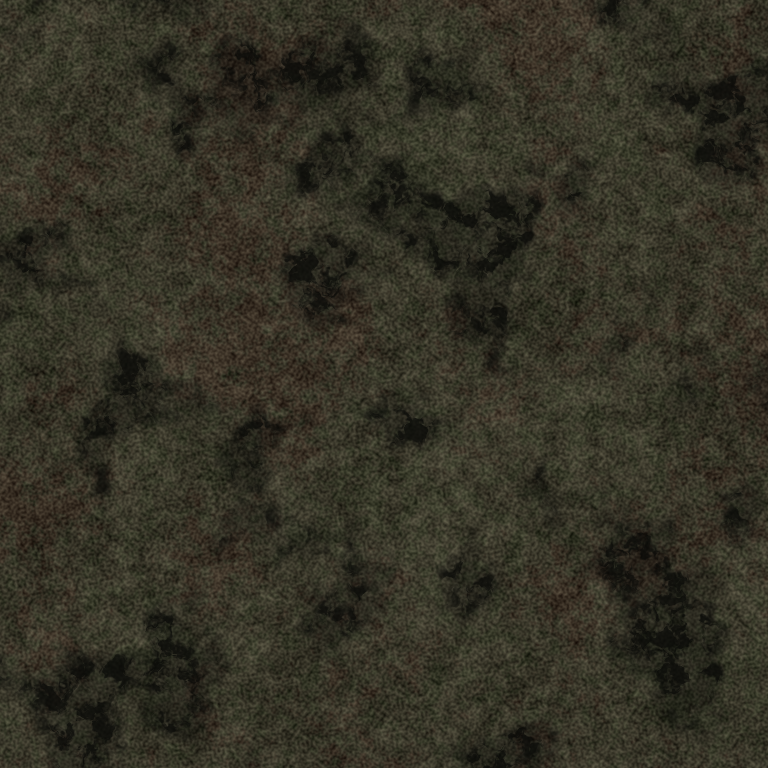
Reproduce this texture procedurally as a WebGL 2 fragment shader.

```glsl
#version 300 es
precision highp float;
// Dark mossy ground: olive mottling, rusty stains, sooty clumps and fine grain.

uniform vec2 u_resolution;
out vec4 fragColor;

const vec3 OLIVE = vec3(0.226, 0.216, 0.164);
const vec3 SOOT = vec3(0.030, 0.032, 0.024);
const vec3 RUST_SHIFT = vec3(0.014, -0.015, -0.009);
const vec3 MOSS_SHIFT = vec3(-0.016, 0.002, -0.010);
const vec3 LIGHT_SHIFT = vec3(1.0, 0.97, 0.82);

// Unit gradient for a lattice cell, from an integer hash
vec2 cellGradient(vec2 cell) {
    uvec2 q = uvec2(ivec2(cell)) * uvec2(1597u, 3812u) + uvec2(7919u, 104729u);
    uint h = (q.x ^ (q.y << 9)) * 668265u;
    h = (h ^ (h >> 15)) * 2246822u + q.y * 7477u;
    h = (h ^ (h >> 13)) * 32663u;
    h ^= h >> 16;
    float angle = float(h & 65535u) / 65536.0 * 6.28319;
    return vec2(cos(angle), sin(angle));
}

// Gradient noise, roughly -0.7 to 0.7
float gradientNoise(vec2 p) {
    vec2 i = floor(p);
    vec2 f = p - i;
    vec2 w = f * f * f * (f * (f * 6.0 - 15.0) + 10.0);
    vec2 e = vec2(1.0, 0.0);
    float a = dot(cellGradient(i), f);
    float b = dot(cellGradient(i + e.xy), f - e.xy);
    float c = dot(cellGradient(i + e.yx), f - e.yx);
    float d = dot(cellGradient(i + e.xx), f - e.xx);
    return mix(mix(a, b, w.x), mix(c, d, w.x), w.y);
}

// Sum of octaves, each turned to hide the lattice
float fractalNoise(vec2 p, int octaves, float gain) {
    mat2 turn = mat2(0.8, 0.6, -0.6, 0.8);
    float sum = 0.0;
    float amplitude = 1.0;
    for (int k = 0; k < octaves; k++) {
        sum += amplitude * gradientNoise(p);
        p = turn * p * 2.03 + 17.3;
        amplitude *= gain;
    }
    return sum;
}

// Displaces a point by noise for ragged outlines
vec2 warp(vec2 p, float frequency, float amount) {
    return p + amount * vec2(fractalNoise(p * frequency + 3.7, 3, 0.6),
                             fractalNoise(p * frequency + 41.2, 3, 0.6));
}

// Brightness variation from broad drifts down to single fibres
float mottling(vec2 p) {
    float drifts = fractalNoise(p * 6.0 + 11.0, 3, 0.6);
    float tufts = fractalNoise(warp(p, 30.0, 0.014) * 34.0 + 5.0, 3, 0.8);
    float fibres = gradientNoise(warp(p, 60.0, 0.006) * 118.0 + 23.0);
    float grain = gradientNoise(mat2(0.8, 0.6, -0.6, 0.8) * p * 245.0 + 61.3);
    return 0.042 * drifts + 0.070 * tufts + 0.050 * fibres + 0.145 * grain;
}

// Sooty coverage: soft clumps holding curled, nearly black specks
float sootCover(vec2 p) {
    vec2 q = warp(p, 13.0, 0.035);
    float clump = fractalNoise(q * 5.2 + 29.0, 3, 0.5);
    float halo = smoothstep(0.04, 0.30, clump);
    float core = smoothstep(0.10, 0.38, clump);
    float curls = fractalNoise(warp(p, 40.0, 0.016) * 27.0 + 71.0, 4, 0.65);
    float specks = smoothstep(-0.20, 0.50, curls);
    return clamp(halo * 0.34 + (0.30 * halo + 0.60 * core) * specks, 0.0, 0.96);
}

void main() {
    vec2 p = gl_FragCoord.xy / min(u_resolution.x, u_resolution.y);

    // Rust and moss tints, faint stains broken up by small flecks
    float flecks = fractalNoise(p * 38.0 + 83.0, 4, 0.75);
    float stain = fractalNoise(warp(p, 9.0, 0.04) * 4.5 + 53.0, 3, 0.55);
    float rust = smoothstep(0.10, 0.60, stain + 0.60 * flecks);
    float moss = smoothstep(-0.05, 0.55, -0.6 * stain - 0.9 * flecks);

    vec3 color = OLIVE + RUST_SHIFT * rust + MOSS_SHIFT * moss;
    color += LIGHT_SHIFT * (mottling(p) - 0.016 * rust);

    // Soot keeps a trace of the underlying grain
    color = mix(color, SOOT + 0.14 * color, sootCover(p));

    fragColor = vec4(clamp(color, 0.0, 1.0), 1.0);
}
```
